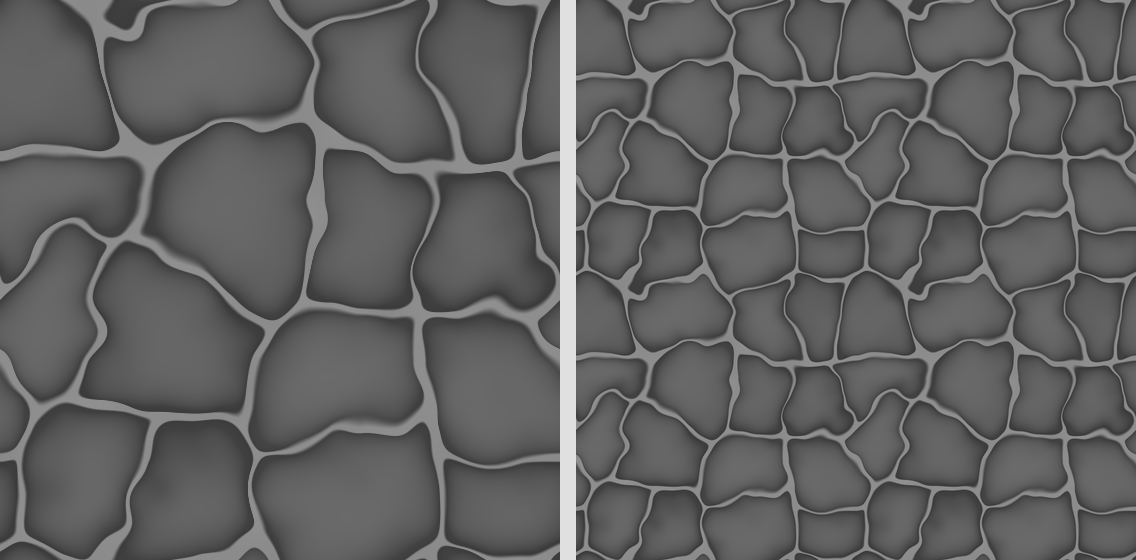
Left, the tile; right, the same tile 2 across and 2 down.
Give the GLSL for this texture, as a WebGL 1 fragment shader.

```glsl
precision highp float;
// Tiling wall of dark rounded stones set in pale, uneven mortar.
// Wrapped Voronoi cells with warped borders give the stones; soft minima of
// the border distances round their corners and shade them as low domes.
uniform vec2 u_resolution;

const float CELLS = 4.0;

float hash(vec2 p) {
  vec3 q = fract(p.xyx * vec3(0.1031, 0.1030, 0.0973));
  q += dot(q, q.yzx + 33.33);
  return fract((q.x + q.y) * q.z);
}

vec2 hash2(vec2 p) {
  return vec2(hash(p + 17.3), hash(p + 61.7));
}

// Value noise that repeats after a whole number of lattice steps.
float wrapNoise(vec2 uv, float period, float seed) {
  vec2 p = uv * period;
  vec2 i = floor(p);
  vec2 f = fract(p);
  f = f * f * (3.0 - 2.0 * f);
  vec2 a = mod(i, period) + seed;
  vec2 b = mod(i + 1.0, period) + seed;
  return mix(mix(hash(a), hash(vec2(b.x, a.y)), f.x),
             mix(hash(vec2(a.x, b.y)), hash(b), f.x), f.y);
}

vec2 warp(vec2 uv) {
  vec2 coarse = vec2(wrapNoise(uv, 8.0, 3.0), wrapNoise(uv, 8.0, 29.0)) - 0.5;
  vec2 fine = vec2(wrapNoise(uv, 17.0, 47.0), wrapNoise(uv, 17.0, 83.0)) - 0.5;
  return 0.30 * coarse + 0.11 * fine;
}

vec2 stoneCentre(vec2 cell) {
  return cell + 0.5 + 0.84 * (hash2(mod(cell, CELLS) + 5.0) - 0.5);
}

void main() {
  vec2 uv = gl_FragCoord.xy / u_resolution;
  vec2 p = uv * CELLS + warp(uv);

  // Nearest stone.
  vec2 home = floor(p);
  vec2 nearestCell = home;
  float nearest = 100.0;
  for (int y = -2; y <= 2; y++) {
    for (int x = -2; x <= 2; x++) {
      vec2 cell = home + vec2(float(x), float(y));
      vec2 away = stoneCentre(cell) - p;
      float d = dot(away, away);
      if (d < nearest) {
        nearest = d;
        nearestCell = cell;
      }
    }
  }

  // Soft minima of the distances to its borders: tight for the outline,
  // loose for the dome.
  vec2 centre = stoneCentre(nearestCell);
  float tightSum = 0.0;
  float looseSum = 0.0;
  for (int y = -2; y <= 2; y++) {
    for (int x = -2; x <= 2; x++) {
      if (x != 0 || y != 0) {
        vec2 other = stoneCentre(nearestCell + vec2(float(x), float(y)));
        float d = dot(0.5 * (centre + other) - p, normalize(other - centre));
        tightSum += exp(-30.0 * d);
        looseSum += exp(-10.0 * d);
      }
    }
  }
  float border = -log(tightSum) / 30.0;
  float dome = -log(looseSum) / 10.0;

  // Each stone has its own mortar width and bevel along its rim.
  vec2 id = mod(nearestCell, CELLS);
  float seed = 7.0 * id.x + 31.0 * id.y;
  float swell = wrapNoise(uv, 11.0, seed + 101.0);
  float slope = wrapNoise(uv, 9.0, seed + 211.0);
  float width = 0.014 + 0.085 * swell * swell;
  float pixel = CELLS / min(u_resolution.x, u_resolution.y);
  float bevel = max(mix(0.010, width, smoothstep(0.25, 0.85, slope)), 1.5 * pixel);
  float mortar = 1.0 - smoothstep(width - bevel, width, border);

  // Domed stone with a dark, soft rim.
  float height = max(dome - 0.01, 0.0) / 0.27;
  float stone = 0.262 + 0.155 * (1.0 - exp(-2.2 * height));
  stone += 0.02 * (hash(id + 9.0) - 0.5);
  stone *= 1.0 - 0.10 * exp(-32.0 * max(border - width, 0.0));

  // Nearly flat mortar with faint broad shading.
  float paste = 0.535 + 0.03 * wrapNoise(uv, 13.0, 307.0);
  gl_FragColor = vec4(vec3(mix(stone, paste, mortar)), 1.0);
}
```
